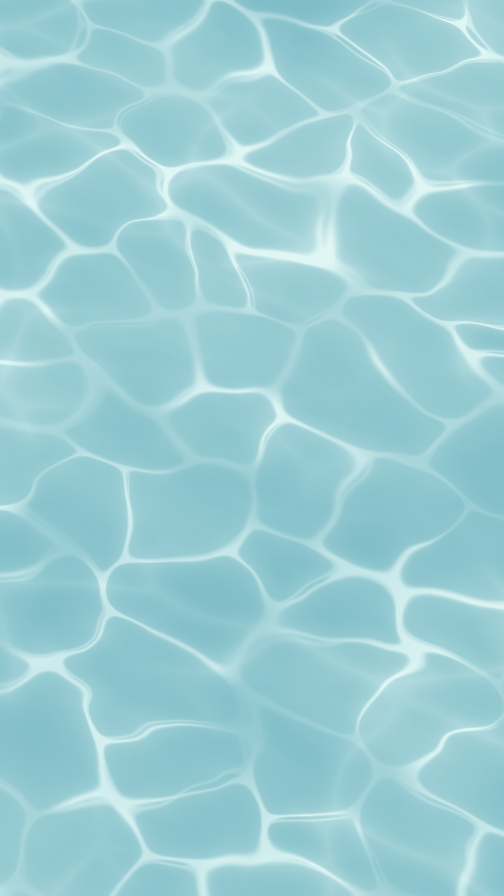
A Shadertoy shader for this texture:

```glsl
// Sunlit pool water: a soft web of pale caustic lines over turquoise.

const vec3 DEEP_WATER = vec3(0.535, 0.762, 0.798);
const vec3 SUNLIGHT   = vec3(0.875, 0.965, 0.958);
const vec2 CELL_COUNT = vec2(3.8, 4.9);   // cells per canvas width
const float TILT = -0.55;                 // lean of the web, radians
const float RECEDE = 0.20;                // flattening toward the top
const float WARP = 0.44;                  // bend of the lines
const float STRAND_SPLIT = 0.18;          // gap between twin strands
const float ROUNDING = 20.0;              // lower is rounder cells
const float THIN = 0.016;
const float THICK = 0.040;
const float HALO_SIZE = 0.12;
const float HALO_LIGHT = 0.22;
const float LINE_LIGHT = 0.52;
const float FAINT_LIGHT = 0.22;
const float MOTTLE = 0.30;                // cloudy streaks
const float SWELL = 0.24;                 // broad light and shade
const float TOP_LIGHT = 0.05;             // lift toward the far end

vec2 hash2(vec2 p) {
    vec3 q = fract(p.xyx * vec3(0.1031, 0.1030, 0.0973));
    q += dot(q, q.yzx + 33.33);
    return fract((q.xx + q.yz) * q.zy);
}

vec2 noise2(vec2 p) {
    vec2 cell = floor(p), f = fract(p);
    f = f * f * f * (f * (f * 6.0 - 15.0) + 10.0);
    return mix(mix(hash2(cell), hash2(cell + vec2(1, 0)), f.x),
               mix(hash2(cell + vec2(0, 1)), hash2(cell + vec2(1, 1)), f.x), f.y);
}

float fbm(vec2 p) {
    float sum = 0.0, gain = 0.5;
    for (int i = 0; i < 4; i++) {
        sum += gain * noise2(p).x;
        p = mat2(1.6, 1.2, -1.2, 1.6) * p + 7.3;
        gain *= 0.5;
    }
    return sum;
}

vec2 seedOffset(vec2 cell) {
    return 0.03 + 0.94 * hash2(cell + 40.0);
}

// Distance to the nearest cell wall, blended so that corners are round.
float wallDistance(vec2 p) {
    vec2 cell = floor(p), f = fract(p);
    vec2 nearest = vec2(0.0), nearestCell = vec2(0.0);
    float best = 8.0;
    for (int y = -1; y <= 1; y++)
    for (int x = -1; x <= 1; x++) {
        vec2 g = vec2(x, y);
        vec2 r = g + seedOffset(cell + g) - f;
        if (dot(r, r) < best) {
            best = dot(r, r);
            nearest = r;
            nearestCell = g;
        }
    }
    float sum = 0.0;
    for (int y = -2; y <= 2; y++)
    for (int x = -2; x <= 2; x++) {
        vec2 g = nearestCell + vec2(x, y);
        if (x == 0 && y == 0) continue;
        vec2 r = g + seedOffset(cell + g) - f;
        float d = dot(0.5 * (nearest + r), normalize(r - nearest));
        sum += exp(-ROUNDING * d);
    }
    return max(-log(sum) / ROUNDING, 0.0);
}

float softLine(float d, float width) {
    return exp(-d * d / (width * width));
}

void mainImage(out vec4 fragColor, in vec2 fragCoord) {
    // Water plane, receding slightly toward the top
    vec2 uv = fragCoord / iResolution.x;
    float height = fragCoord.y / iResolution.y;
    vec2 plane = vec2((uv.x - 0.5) * (1.0 + 0.1 * uv.y), uv.y * (1.0 + RECEDE * uv.y));
    float c = cos(TILT), s = sin(TILT);
    vec2 p = (mat2(c, -s, s, c) * plane) * CELL_COUNT + 23.0;

    // Bent web and a second strand that drifts away from it
    vec2 bent = p + WARP * (noise2(p * 1.15) - 0.5) + 0.13 * (noise2(p * 2.7 + 5.0) - 0.5);
    vec2 drift = STRAND_SPLIT * (noise2(p * 1.3 + 21.0) - 0.5);
    float wall = wallDistance(bent);
    float twinWall = wallDistance(bent + drift);

    // Brightness and width wander along the lines, brighter in lit patches
    vec2 wander = smoothstep(0.2, 0.8, noise2(p * 1.3 + 63.0));
    float swell = noise2(p * 0.6 + 47.0).y - 0.47;
    float width = mix(THIN, THICK, wander.x);
    float strength = mix(0.25, 1.0, wander.y) * (1.0 + 0.5 * swell);
    float line = softLine(wall, width);
    float twin = 0.6 * softLine(twinWall, 0.8 * width);
    float web = strength * (line + twin * (1.0 - line));
    float halo = exp(-min(wall, twinWall + 0.02) / HALO_SIZE) * mix(0.5, 1.2, wander.y);

    // Blurred deeper web, cloudy streaks and broad light
    vec2 deep = p * 0.85 + 0.6 * (noise2(p * 0.9 + 31.0) - 0.5) + 90.3;
    float faint = exp(-wallDistance(deep) / 0.10) * smoothstep(0.2, 0.75, noise2(p * 0.8 + 17.0).x);
    float cloud = fbm(p * vec2(0.8, 1.3) + 3.0 * drift) - 0.44;

    float light = LINE_LIGHT * web + HALO_LIGHT * halo + FAINT_LIGHT * faint
                + MOTTLE * cloud + SWELL * swell + TOP_LIGHT * (height - 0.5);
    vec3 color = mix(DEEP_WATER, SUNLIGHT, clamp(light, -0.12, 1.0));
    fragColor = vec4(color, 1.0);
}
```
